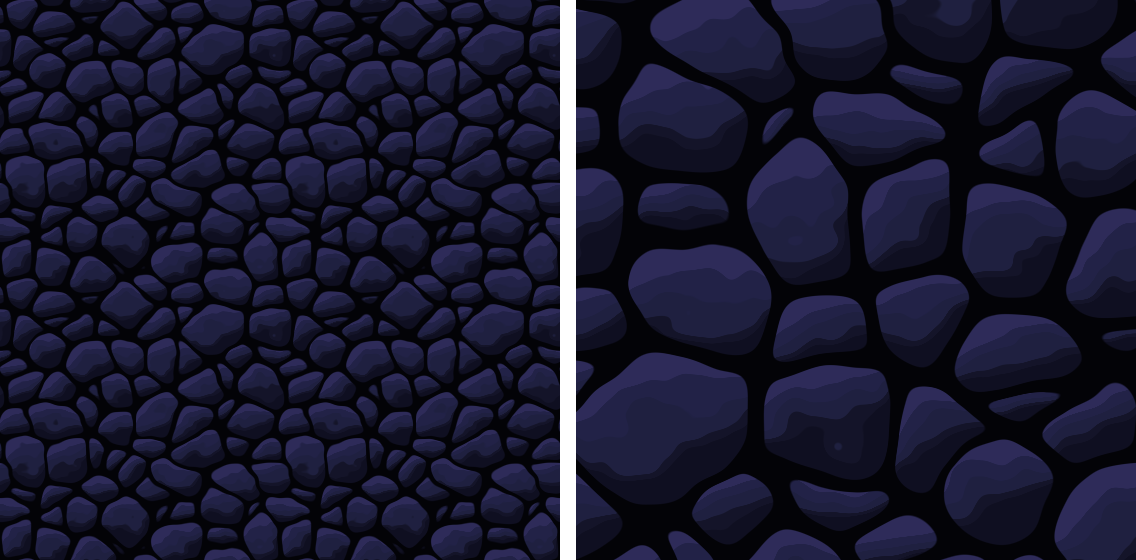
Left, the full canvas; right, a detail of the centre.
Give the GLSL for this texture, as a Shadertoy shader.

```glsl
// Dark blue cobblestone wall with rounded stones, flat shading bands and black gaps.
#define TILES 2.0                // pattern repeats across the canvas
#define GRID vec2(8.0, 9.0)      // stone cells in one repeat
#define GAP 0.062                // half width of the joints, in cells
#define ROUNDING 13.0            // higher gives sharper corners
#define SIZE_SPREAD 0.72         // difference between large and small stones
#define WARP 0.36                // bending of the outlines
#define MOTTLE 0.75              // irregularity of the shading bands
#define LIGHT_DIR vec2(-0.35, 0.94)

const vec3 JOINT     = vec3(0.010, 0.010, 0.028);
const vec3 DEEP      = vec3(0.060, 0.060, 0.130);
const vec3 SHADOW    = vec3(0.080, 0.080, 0.160);
const vec3 BODY      = vec3(0.120, 0.126, 0.250);
const vec3 LIT       = vec3(0.132, 0.132, 0.280);
const vec3 HIGHLIGHT = vec3(0.180, 0.170, 0.350);

vec3 hash3(vec2 p) {
    vec3 q = fract(p.xyx * vec3(0.1031, 0.1030, 0.0973));
    q += dot(q, q.yxz + 33.33);
    return fract((q.xxy + q.yzz) * q.zyx);
}

// Value noise that wraps after the given period.
float noise(vec2 p, vec2 period) {
    vec2 i = floor(p), f = fract(p);
    f = f * f * (3.0 - 2.0 * f);
    float a = hash3(mod(i, period) + 71.0).x;
    float b = hash3(mod(i + vec2(1, 0), period) + 71.0).x;
    float c = hash3(mod(i + vec2(0, 1), period) + 71.0).x;
    float d = hash3(mod(i + vec2(1, 1), period) + 71.0).x;
    return mix(mix(a, b, f.x), mix(c, d, f.x), f.y);
}

// Stone centre in xy, size weight in z.
vec3 stoneSite(vec2 cell) {
    vec3 h = hash3(mod(cell, GRID) + 13.0);
    return vec3(cell + 0.08 + 0.84 * h.xy, SIZE_SPREAD * h.z * h.z);
}

float power(vec2 p, vec3 site) {
    vec2 d = p - site.xy;
    return dot(d, d) - site.z;
}

void mainImage(out vec4 fragColor, in vec2 fragCoord) {
    vec2 p = fragCoord / iResolution.y * TILES * GRID;
    float pixel = TILES * GRID.y / iResolution.y;

    // Bend the plane so that the joints curve.
    vec2 bend = vec2(noise(p, GRID), noise(p + 4.0, GRID)) - 0.5;
    vec2 ripple = vec2(noise(p * 3.0, GRID * 3.0), noise(p * 3.0 + 9.0, GRID * 3.0)) - 0.5;
    vec2 q = p + WARP * bend + 0.09 * ripple;

    // Find the stone that owns this point.
    vec2 owner = floor(q);
    float nearest = 1e3;
    for (int y = -2; y <= 2; y++)
    for (int x = -2; x <= 2; x++) {
        vec2 cell = floor(q) + vec2(x, y);
        float d = power(q, stoneSite(cell));
        if (d < nearest) { nearest = d; owner = cell; }
    }

    // Blend the distances to all its sides, and gather the outward slope.
    vec3 site = stoneSite(owner);
    float sides = 0.0;
    vec2 slope = vec2(0.0);
    for (int y = -3; y <= 3; y++)
    for (int x = -3; x <= 3; x++) {
        if (x == 0 && y == 0) continue;
        vec3 other = stoneSite(owner + vec2(x, y));
        vec2 across = other.xy - site.xy;
        float span = max(length(across), 0.05);
        float d = max((power(q, other) - nearest) / (2.0 * span), 0.0);
        sides += exp(-ROUNDING * d);
        slope += across / span * exp(-5.0 * d);
    }
    float edge = -log(sides) / ROUNDING;

    // Light from above, broken up by mottling.
    vec3 variety = hash3(mod(owner, GRID) + 37.0);
    vec2 m = p + floor(variety.xy * GRID);
    float mottle = 0.65 * noise(m * 2.0, GRID * 2.0) + 0.35 * noise(m * 5.0, GRID * 5.0) - 0.5;
    float tone = dot(slope, LIGHT_DIR) + MOTTLE * mottle + 0.12 * (variety.z - 0.5);

    // Flat bands of colour, from dark to light.
    float soft = 0.9 * pixel;
    vec3 color = mix(DEEP, SHADOW, smoothstep(-soft, soft, tone + 0.37));
    color = mix(color, BODY, smoothstep(-soft, soft, tone + 0.19));
    color = mix(color, LIT, smoothstep(-soft, soft, tone - 0.12));
    color = mix(color, HIGHLIGHT, smoothstep(-soft, soft, tone - 0.48));

    // Cut the joints, with uneven width.
    float gap = GAP * (0.6 + 0.8 * noise(p + 2.0, GRID));
    color = mix(JOINT, color, smoothstep(-0.7 * pixel, 0.7 * pixel, edge - gap));
    fragColor = vec4(color, 1.0);
}
```
